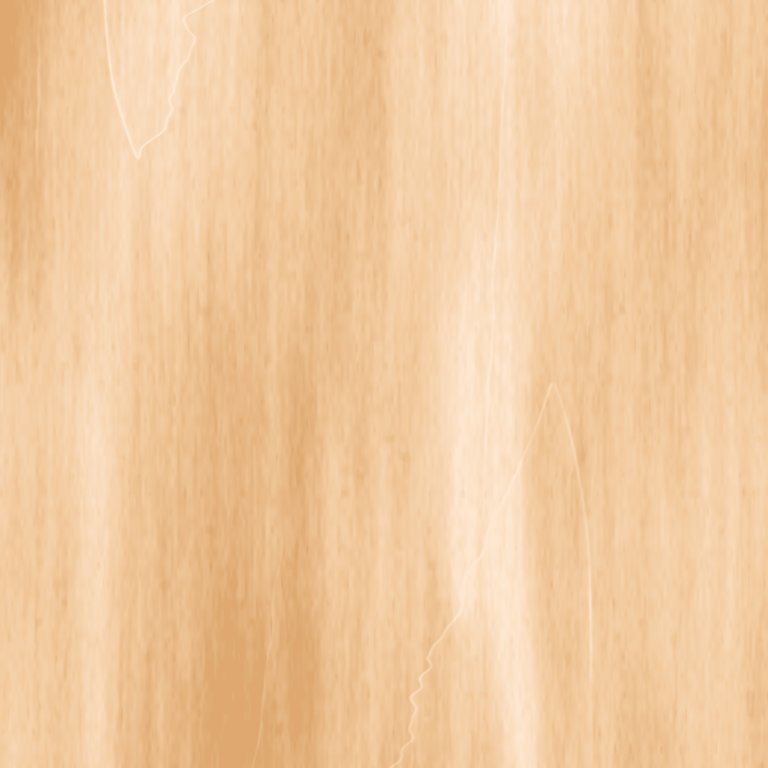
This texture is drawn by a WebGL 2 fragment shader. Its source:

```glsl
#version 300 es
precision highp float;
// Pale planed wood: soft vertical bands, fine fibres and thin bright growth-ring edges.

#define BASE_TONE 0.49
#define BAND_CONTRAST 0.60
#define STREAK_CONTRAST 0.24
#define FIBRE_CONTRAST 0.17
#define PLUME_STRENGTH 0.20
#define RIM_WIDTH 0.0021
#define RIM_HALO 0.010
#define ARCH_STRENGTH 0.38
#define SEAM_STRENGTH 0.22
#define DARK_WOOD vec3(0.87, 0.66, 0.44)
#define MID_WOOD vec3(0.948, 0.79, 0.615)
#define LIGHT_WOOD vec3(0.985, 0.88, 0.77)

uniform vec2 u_resolution;
out vec4 fragColor;

float hash(vec2 p) {
    vec3 q = fract(vec3(p.xyx) * 0.1031);
    q += dot(q, q.yzx + 33.33);
    return fract((q.x + q.y) * q.z);
}

// Value noise centred on zero.
float noise(vec2 p) {
    vec2 cell = floor(p);
    vec2 f = fract(p);
    f = f * f * (3.0 - 2.0 * f);
    float low = mix(hash(cell), hash(cell + vec2(1, 0)), f.x);
    float high = mix(hash(cell + vec2(0, 1)), hash(cell + vec2(1, 1)), f.x);
    return mix(low, high, f.y) - 0.5;
}

// Bright core with a pale glow on the inner side and a faint shade outside.
float rim(float edge) {
    float core = exp(-edge * edge / (RIM_WIDTH * RIM_WIDTH));
    float falloff = exp(-abs(edge) / RIM_HALO);
    float inner = smoothstep(-RIM_WIDTH, RIM_WIDTH, edge);
    return core + falloff * mix(-0.22, 0.32, inner);
}

// Broad bands, blotches and pale plumes stretched along the grain.
float bandTone(vec2 p) {
    vec2 w = p + vec2(0.035 * noise(p * vec2(3.0, 2.5) + 11.0), 0.0);
    w.y += 0.12 * noise(p * vec2(16.0, 3.0) + 5.0);
    float tone = BAND_CONTRAST * noise(w * vec2(7.0, 1.3) + 3.7);
    tone += 0.70 * BAND_CONTRAST * noise(w * vec2(19.0, 1.7) + 27.3);
    tone += 0.55 * BAND_CONTRAST * noise(w * vec2(4.5, 4.0) + 51.9);
    float plume = noise(w * vec2(15.0, 2.3) + 73.1);
    tone += PLUME_STRENGTH * smoothstep(0.10, 0.34, plume);
    vec2 shade = (p - vec2(0.30, 0.12)) / vec2(0.20, 0.32);
    tone -= 0.18 * exp(-dot(shade, shade));
    return tone + 0.12 * (p.y - 0.5);
}

// Narrow streaks, fibres and short pores.
float fibreTone(vec2 p) {
    float bend = 0.006 * noise(p * vec2(4.0, 3.0) + 8.0);
    vec2 w = vec2(p.x + bend, p.y);
    float tone = STREAK_CONTRAST * noise(w * vec2(62.0, 3.0) + 91.0);
    tone += FIBRE_CONTRAST * noise(w * vec2(190.0, 13.0) + 17.0);
    tone += FIBRE_CONTRAST * noise(w * vec2(260.0, 75.0) + 39.0);
    float pore = noise(w * vec2(150.0, 42.0) + 63.0);
    return tone - 0.12 * smoothstep(0.32, 0.47, pore);
}

// Pointed ring edges, each turned half a circle from the last.
float archTone(vec2 p) {
    float tone = 0.0;
    for (int i = 0; i < 2; i++) {
        float k = float(i);
        vec2 q = (p - mix(vec2(0.18, 0.79), vec2(0.72, 0.505), k)) * (1.0 - 2.0 * k);
        float rise = max(q.y, 0.0);
        float ragged = smoothstep(0.0, 0.05, rise) * mix(1.0, smoothstep(0.1, 0.4, rise), k);
        float seed = 19.0 * k;
        float jag = 0.036 * noise(vec2(q.y * 27.0, seed)) + 0.014 * noise(vec2(q.y * 75.0, seed + 4.0));
        float wander = 0.012 * noise(vec2(q.y * 9.0, seed + 8.0)) * smoothstep(0.0, 0.08, rise);
        float wide = 0.42 * rise + jag * ragged + wander;
        float narrow = 0.052 * (1.0 - exp(-9.0 * rise)) + 0.5 * wander;
        float present = smoothstep(0.0, 0.008, q.y);
        float wideFade = 0.75 + 0.7 * noise(vec2(q.y * 13.0, seed + 12.0));
        float narrowFade = (0.8 + 0.7 * noise(vec2(q.y * 10.0, seed + 15.0)))
                         * (1.0 - smoothstep(0.30, 0.48, rise));
        tone += present * (rim(wide - q.x) * wideFade + rim(q.x + narrow) * narrowFade);
    }
    return ARCH_STRENGTH * tone;
}

// Long, nearly vertical ring edges that come and go.
float seamTone(vec2 p) {
    float tone = 0.0;
    for (int i = 0; i < 4; i++) {
        float k = float(i);
        float lean = 0.15 * exp(-1.5 * (k - 1.0) * (k - 1.0));
        float x = 0.025 + 0.303 * k + lean * p.y;
        x += 0.030 * noise(vec2(p.y * 3.0, 31.0 + 7.0 * k));
        x += 0.005 * noise(vec2(p.y * 22.0, 47.0 + 7.0 * k));
        float visible = smoothstep(-0.15, 0.25, noise(vec2(p.y * 3.5, 83.0 + 5.0 * k)));
        tone += visible * rim(p.x - x);
    }
    return SEAM_STRENGTH * tone;
}

void main() {
    vec2 p = gl_FragCoord.xy / min(u_resolution.x, u_resolution.y);
    float tone = BASE_TONE + bandTone(p) + fibreTone(p) + archTone(p) + seamTone(p);
    tone = clamp(tone, 0.0, 1.15);
    vec3 wood = mix(DARK_WOOD, MID_WOOD, min(tone * 2.0, 1.0));
    wood = mix(wood, LIGHT_WOOD, max(tone * 2.0 - 1.0, 0.0));
    fragColor = vec4(min(wood, 1.0), 1.0);
}
```
